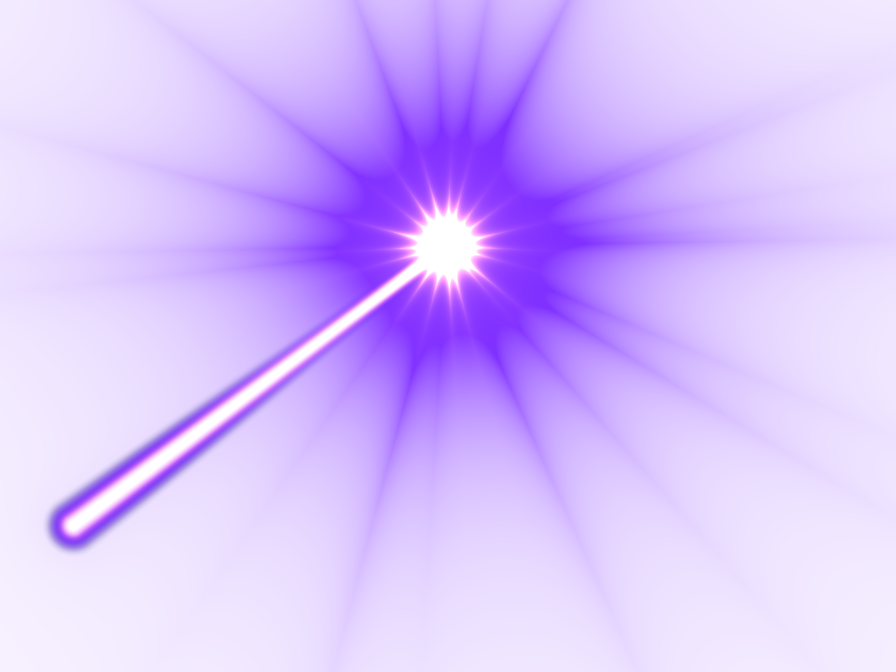
A WebGL 2 fragment shader for this background:

```glsl
#version 300 es
precision highp float;

uniform vec2 u_resolution;
out vec4 fragColor;

const float TAU = 6.2831853;
const int RAY_COUNT = 20;
const int SPIKE_COUNT = 20;

const vec3 VIOLET = vec3(0.38, 0.0, 1.0);
const vec3 BEAM_VIOLET = vec3(0.45, 0.16, 0.98);
const vec3 BEAM_PINK = vec3(0.93, 0.5, 1.0);
const vec3 HALO_GRAY = vec3(0.56, 0.52, 0.78);
const vec3 STAR_GLOW = vec3(1.0, 0.84, 0.9);

// Angle in degrees and strength of each shadow ray
const vec2 RAYS[RAY_COUNT] = vec2[](
    vec2(0.9, 0.7), vec2(3.1, 0.25), vec2(9.0, 0.3), vec2(21.4, 0.4),
    vec2(23.9, 0.25), vec2(63.8, 0.9), vec2(80.6, 0.55), vec2(92.7, 0.5),
    vec2(110.3, 0.65), vec2(141.8, 0.55), vec2(165.0, 0.5), vec2(181.0, 0.4),
    vec2(186.1, 0.35), vec2(235.3, 0.2), vec2(255.0, 0.75), vec2(266.6, 0.2),
    vec2(294.2, 0.65), vec2(311.3, 0.4), vec2(328.7, 0.55), vec2(336.9, 0.4));

float hash(float n) {
    return fract(sin(n * 12.9898) * 43758.5453);
}

// Shortest distance between two angles
float angleGap(float a, float b) {
    return abs(mod(a - b + 0.5 * TAU, TAU) - 0.5 * TAU);
}

// Cusped rays with broad skirts that stretch the violet cloud outward
float shadowRays(float angle) {
    float sum = 0.0;
    for (int i = 0; i < RAY_COUNT; i++) {
        float gap = angleGap(angle, radians(RAYS[i].x));
        sum += RAYS[i].y * (0.4 * exp(-gap * 7.0) + 0.32 * exp(-gap * 24.0));
    }
    return sum;
}

float cloudDensity(float radius, float angle) {
    float reach = 0.168 * (1.0 + shadowRays(angle));
    float falloff = 1.18 / (1.0 + pow(radius / reach, 2.25));
    return min(falloff + 0.03, 0.82);
}

// Thin jittered spikes around the star
float starSpikes(float angle) {
    float sum = 0.0;
    for (int i = 0; i < SPIKE_COUNT; i++) {
        float k = float(i);
        float spikeAngle = (k + 0.6 * (hash(k + 1.0) - 0.5)) * TAU / float(SPIKE_COUNT);
        float strength = 0.35 + 0.65 * hash(k + 31.0);
        sum += strength * exp(-angleGap(angle, spikeAngle) * 14.0);
    }
    return sum;
}

float starGlow(float radius, float angle) {
    float size = 0.037 + 0.025 * starSpikes(angle);
    return min(pow(size / max(radius, 0.001), 3.1), 4.0);
}

// Distance to a segment and the position along it
vec2 segmentField(vec2 p, vec2 a, vec2 b) {
    vec2 along = b - a;
    float t = clamp(dot(p - a, along) / dot(along, along), 0.0, 1.0);
    return vec2(length(p - a - along * t), t);
}

// Beam layers from outer halo to white core
vec3 paintBeam(vec3 base, vec2 p, vec2 tip, vec2 star) {
    vec2 field = segmentField(p, tip, star);
    float d = field.x / mix(1.0, 0.48, field.y);
    float farPart = 1.0 - smoothstep(0.15, 0.8, field.y);
    float bloom = exp(-d * 32.0) * 0.3;
    vec3 color = mix(base, base * vec3(0.78, 0.6, 1.0), bloom * farPart);
    color = mix(color, HALO_GRAY, 0.7 * farPart * (1.0 - smoothstep(0.03, 0.048, d)));
    float edge = 1.0 - smoothstep(0.02, 0.041, d);
    color = mix(color, BEAM_VIOLET, edge * mix(0.4, 0.95, farPart));
    color = mix(color, BEAM_PINK, 1.0 - smoothstep(0.01, 0.028, d));
    return mix(color, vec3(1.0), 1.0 - smoothstep(0.005, 0.02, d));
}

void main() {
    vec2 p = gl_FragCoord.xy / u_resolution.y;
    float aspect = u_resolution.x / u_resolution.y;
    vec2 star = vec2(0.4987 * aspect, 0.634);
    vec2 tip = vec2(0.082 * aspect, 0.218);

    vec2 offset = p - star;
    float radius = length(offset);
    float angle = atan(offset.y, offset.x + 1e-6);

    vec3 color = mix(vec3(1.0), VIOLET, cloudDensity(radius, angle));
    color = paintBeam(color, p, tip, star);
    color += STAR_GLOW * starGlow(radius, angle);

    fragColor = vec4(clamp(color, 0.0, 1.0), 1.0);
}
```
